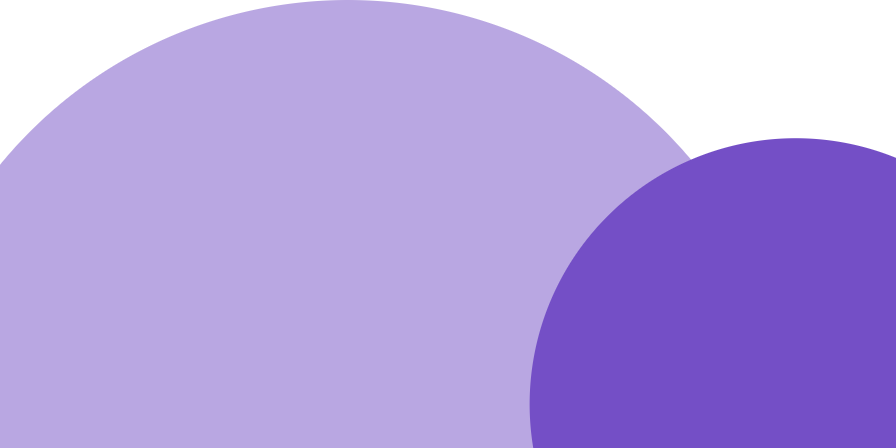
This background is drawn by a Shadertoy shader. Its source:

```glsl
// Two overlapping flat discs, pale lavender and deep violet, on white.

const vec3 WHITE    = vec3(1.0);
const vec3 LAVENDER = vec3(0.727, 0.655, 0.885);
const vec3 VIOLET   = vec3(0.455, 0.310, 0.776);

// Signed distance to a circle, negative inside
float circleDistance(vec2 point, vec2 center, float radius) {
    return length(point - center) - radius;
}

// Smooth coverage of a shape across one pixel
float coverage(float dist, float pixel) {
    return clamp(0.5 - dist / pixel, 0.0, 1.0);
}

// Lays a coloured disc over the colour below it
vec3 paintDisc(vec3 below, vec3 color, vec2 point, vec2 center, float radius, float pixel) {
    return mix(below, color, coverage(circleDistance(point, center, radius), pixel));
}

void mainImage(out vec4 fragColor, in vec2 fragCoord) {
    // Canvas height is one unit
    vec2 point = fragCoord / iResolution.y;
    float pixel = 1.0 / iResolution.y;

    // Back disc, then front disc
    vec3 color = WHITE;
    color = paintDisc(color, LAVENDER, point, vec2(0.776, -0.0026), 1.0026, pixel);
    color = paintDisc(color, VIOLET, point, vec2(1.776, 0.0977), 0.5938, pixel);

    fragColor = vec4(color, 1.0);
}
```
